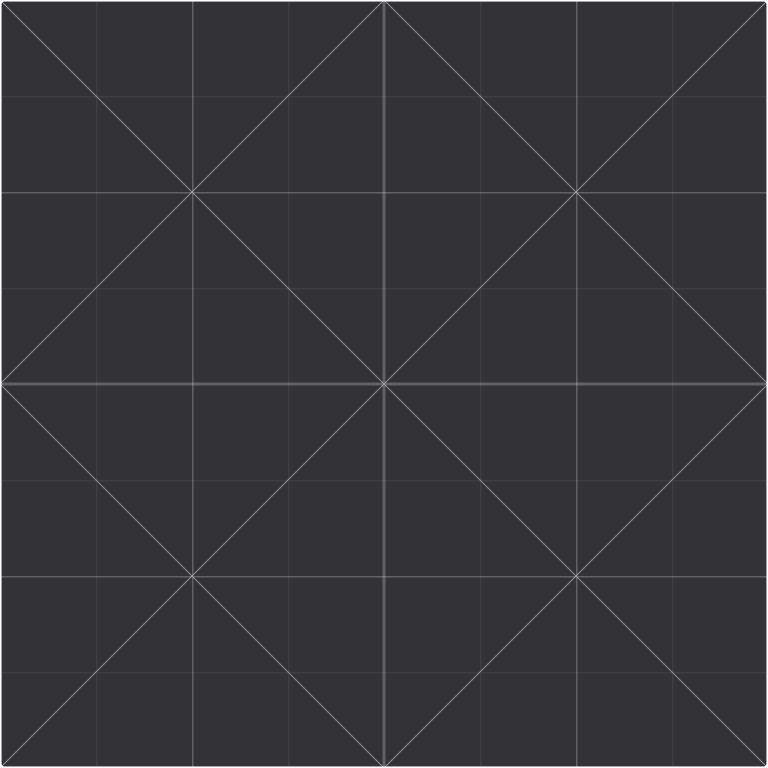
Reproduce this pattern procedurally as a Shadertoy shader.

```glsl
const float TILES = 2.0;
const float TILE = 1.0 / TILES;
const float UNIT = 1.0 / 512.0;          // finest line width, in canvas units

const vec3 PANEL_COLOR  = vec3(0.20, 0.20, 0.21);
const vec3 LINE_COLOR   = vec3(1.0);
const vec3 MARGIN_COLOR = vec3(1.0);

// Coverage of a line of the given width at a distance from its centre.
float lineMask(float dist, float width, float pixel) {
    return clamp((0.5 * width - abs(dist)) / pixel + 0.5, 0.0, 1.0);
}

// Coverage of the horizontal and vertical line of a pair.
float crossMask(vec2 dist, float width, float pixel) {
    return max(lineMask(dist.x, width, pixel), lineMask(dist.y, width, pixel));
}

float roundedBox(vec2 p, float halfSize, float radius) {
    vec2 q = abs(p) - halfSize + radius;
    return length(max(q, 0.0)) + min(max(q.x, q.y), 0.0) - radius;
}

vec3 addLine(vec3 color, float mask, float opacity) {
    return mix(color, LINE_COLOR, mask * opacity);
}

vec3 gridTile(vec3 color, vec2 cell, float pixel) {
    // Centred grid lines sit half a line to the right and below the middle.
    vec2 fromMiddle = cell - 0.5 * TILE - vec2(0.5, -0.5) * UNIT;
    vec2 fromQuarter = abs(fromMiddle) - 0.25 * TILE;
    vec2 fromEdge = min(cell, TILE - cell);

    color = addLine(color, crossMask(fromQuarter, UNIT, pixel), 0.055);
    color = addLine(color, crossMask(fromMiddle, UNIT, pixel), 0.23);
    color = addLine(color, crossMask(fromEdge, 2.0 * UNIT, pixel), 0.23);

    // Both diagonals, measured along the axes.
    float diagonals = max(lineMask(cell.x - cell.y, UNIT, pixel),
                          lineMask(cell.x + cell.y - TILE, UNIT, pixel));
    return addLine(color, diagonals, 0.44);
}

void mainImage(out vec4 fragColor, in vec2 fragCoord) {
    vec2 uv = fragCoord / iResolution.xy;
    float pixel = 1.0 / min(iResolution.x, iResolution.y);

    vec3 color = gridTile(PANEL_COLOR, mod(uv, TILE), pixel);

    // White margin around the slightly rounded panel.
    float panelDist = roundedBox(uv - 0.5, 0.5 - UNIT, 2.0 * UNIT);
    float margin = clamp(panelDist / pixel + 0.5, 0.0, 1.0);
    color = mix(color, MARGIN_COLOR, margin);

    fragColor = vec4(color, 1.0);
}
```
